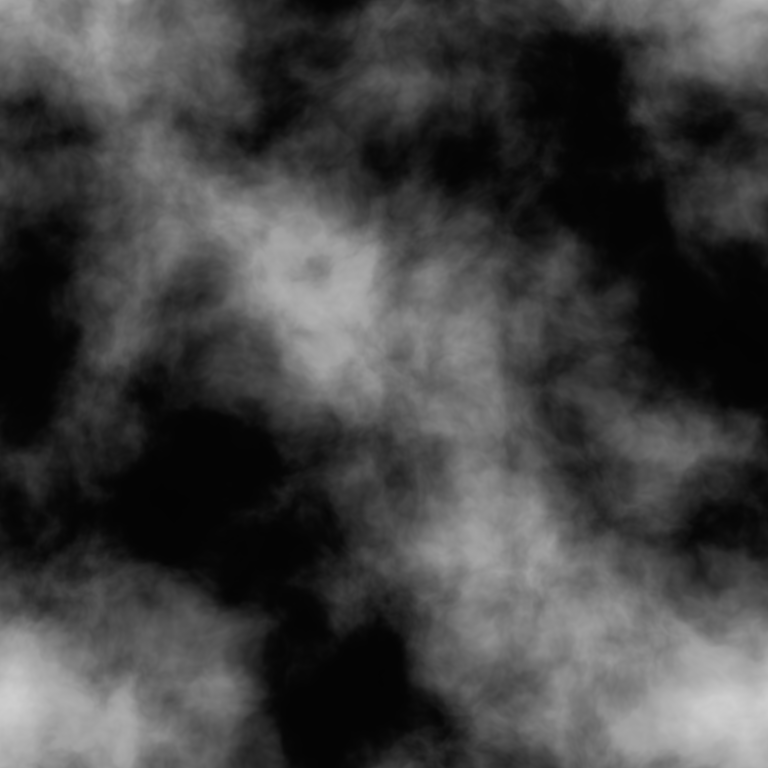
Give the GLSL for this texture, as a three.js fragment shader.

```glsl
// Soft grey smoke on black: one broad diagonal bank of cloud with ragged wisps.
// Whole-period waves place the bank and the voids, wrapping gradient noise
// breaks them up, and a soft floor flattens the deepest parts to black.

varying vec2 vUv;

const float TAU = 6.28319;

// Unit gradient of a lattice cell, repeating every period cells
vec2 cellGradient(vec2 cell, float period, float seed) {
  cell -= period * floor((cell + 0.5) / period);
  float angle = TAU * fract(sin(dot(cell, vec2(127.1, 311.7)) + seed * 17.3) * 43758.5);
  return vec2(cos(angle), sin(angle));
}

// Gradient noise around zero that wraps after period cells
float wrapNoise(vec2 p, float period, float seed) {
  vec2 cell = floor(p);
  vec2 f = p - cell;
  vec2 blend = f * f * f * (f * (f * 6.0 - 15.0) + 10.0);
  vec2 right = vec2(1.0, 0.0);
  vec2 up = vec2(0.0, 1.0);
  float a = dot(cellGradient(cell, period, seed), f);
  float b = dot(cellGradient(cell + right, period, seed), f - right);
  float c = dot(cellGradient(cell + up, period, seed), f - up);
  float d = dot(cellGradient(cell + 1.0, period, seed), f - 1.0);
  return mix(mix(a, b, blend.x), mix(c, d, blend.x), blend.y);
}

// Octaves of noise, each shifted so that their lattices do not line up
float cloudNoise(vec2 uv, float period, float seed) {
  float sum = 0.0;
  float amplitude = 1.0;
  for (int octave = 0; octave < 6; octave++) {
    vec2 shift = vec2(0.37, 0.71) * (seed + float(octave));
    sum += amplitude * wrapNoise(uv * period + shift, period, seed + float(octave));
    amplitude *= 0.54;
    period *= 2.0;
  }
  return sum;
}

void main() {
  // Gentle bending of the whole field
  vec2 bend = vec2(cloudNoise(vUv, 3.0, 11.0), cloudNoise(vUv, 3.0, 23.0));
  vec2 uv = vUv + 0.035 * bend;

  // Diagonal bank, its dark flanks, and a thinner middle height
  float across = TAU * (uv.x + uv.y - 0.03);
  float bank = 0.24 * cos(across) + 0.07 * cos(2.0 * across);
  float height = 0.08 * cos(TAU * (uv.y - 0.05));

  // Billows and wisps
  float billows = 0.56 * cloudNoise(uv, 4.0, 3.0);
  float density = 0.235 + bank + height + billows;

  // Soft floor for the voids and a slight shoulder for the brightest puffs
  float tone = 0.012 + 0.5 * (density + sqrt(density * density + 0.002));
  tone -= 0.5 * max(tone - 0.62, 0.0);
  gl_FragColor = vec4(vec3(tone), 1.0);
}
```
